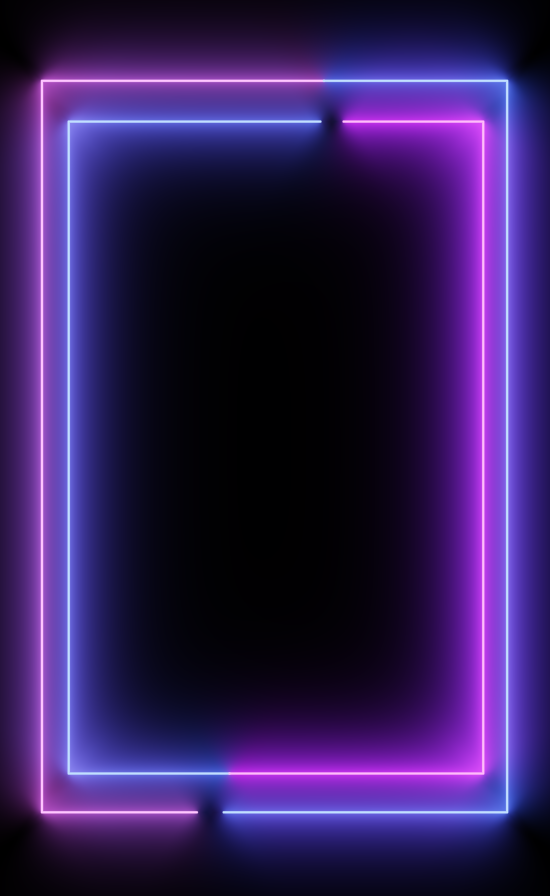
Write a Shadertoy shader that draws this background.

```glsl
// Draws two nested neon frames, split into pink, blue and magenta tubes, glowing on black.

const vec2 CANVAS = vec2(0.6146, 1.0);   // design size in canvas heights
const float WIDE = 0.034;                // reach of the soft halo
const float TIGHT = 0.0065;              // reach of the bright halo
const float TUBE = 0.0013;               // half width of the tube

const vec3 PINK = vec3(0.55, 0.17, 0.65);
const vec3 BLUE = vec3(0.19, 0.28, 1.05);
const vec3 MAGENTA = vec3(0.82, 0.08, 1.30);

float segmentDistance(vec2 p, vec2 a, vec2 b) {
    vec2 ap = p - a, ab = b - a;
    return length(ap - ab * clamp(dot(ap, ab) / dot(ab, ab), 0.0, 1.0));
}

// Falls off across the segment and fades smoothly past both ends
float segmentGlow(vec2 p, vec2 a, vec2 b, float reach) {
    float span = length(b - a);
    vec2 dir = (b - a) / span;
    vec2 ap = p - a;
    float along = dot(ap, dir);
    float across = abs(ap.x * dir.y - ap.y * dir.x);
    float fade = 0.35 * reach + 0.7 * across;
    float ends = smoothstep(-fade, fade, along) * smoothstep(-fade, fade, span - along);
    return exp(-across / reach) * ends;
}

// A bracket: side at x = side, arms reaching to armX.x (top) and armX.y (bottom)
// rows holds the top and bottom heights
float bracketGlow(vec2 p, float side, vec2 armX, vec2 rows, float reach) {
    vec2 top = vec2(side, rows.x), bottom = vec2(side, rows.y);
    return segmentGlow(p, top, bottom, reach)
         + segmentGlow(p, top, vec2(armX.x, rows.x), reach)
         + segmentGlow(p, bottom, vec2(armX.y, rows.y), reach);
}

float bracketDistance(vec2 p, float side, vec2 armX, vec2 rows) {
    vec2 top = vec2(side, rows.x), bottom = vec2(side, rows.y);
    float arms = min(segmentDistance(p, top, vec2(armX.x, rows.x)),
                     segmentDistance(p, bottom, vec2(armX.y, rows.y)));
    return min(arms, segmentDistance(p, top, bottom));
}

// Adds halo light to rgb and keeps the tube coverage in alpha
vec4 neonBracket(vec2 p, float side, vec2 armX, vec2 rows, vec3 tint, float blur) {
    float halo = bracketGlow(p, side, armX, rows, WIDE)
               + 0.8 * bracketGlow(p, side, armX, rows, TIGHT);
    float d = bracketDistance(p, side, armX, rows);
    float tube = 1.0 - smoothstep(TUBE - blur, TUBE + blur, d);
    return vec4(tint * halo, tube);
}

void mainImage(out vec4 fragColor, in vec2 fragCoord) {
    vec2 p = fragCoord / iResolution.xy * CANVAS;
    float blur = 0.8 / iResolution.y;

    // Heights of the top and bottom rows
    vec2 outerRows = vec2(0.9098, 0.0934);
    vec2 innerRows = vec2(0.8643, 0.1367);

    // Outer frame
    vec4 outerLeft = neonBracket(p, 0.0469, vec2(0.362, 0.220), outerRows, PINK, blur);
    vec4 outerRight = neonBracket(p, 0.5667, vec2(0.362, 0.250), outerRows, BLUE, blur);

    // Inner frame
    vec4 innerLeft = neonBracket(p, 0.0768, vec2(0.358, 0.2565), innerRows, BLUE, blur);
    vec4 innerRight = neonBracket(p, 0.5400, vec2(0.384, 0.2565), innerRows, MAGENTA, blur);

    // Sum the light and compress it softly
    vec3 light = outerLeft.rgb + outerRight.rgb + innerLeft.rgb + innerRight.rgb;
    vec3 color = 1.0 - exp(-light);

    // Hot tube cores
    color = mix(color, vec3(1.00, 0.78, 1.00), outerLeft.a);
    color = mix(color, vec3(0.76, 0.88, 1.00), max(outerRight.a, innerLeft.a));
    color = mix(color, vec3(1.00, 0.74, 0.98), innerRight.a);

    fragColor = vec4(color, 1.0);
}
```
